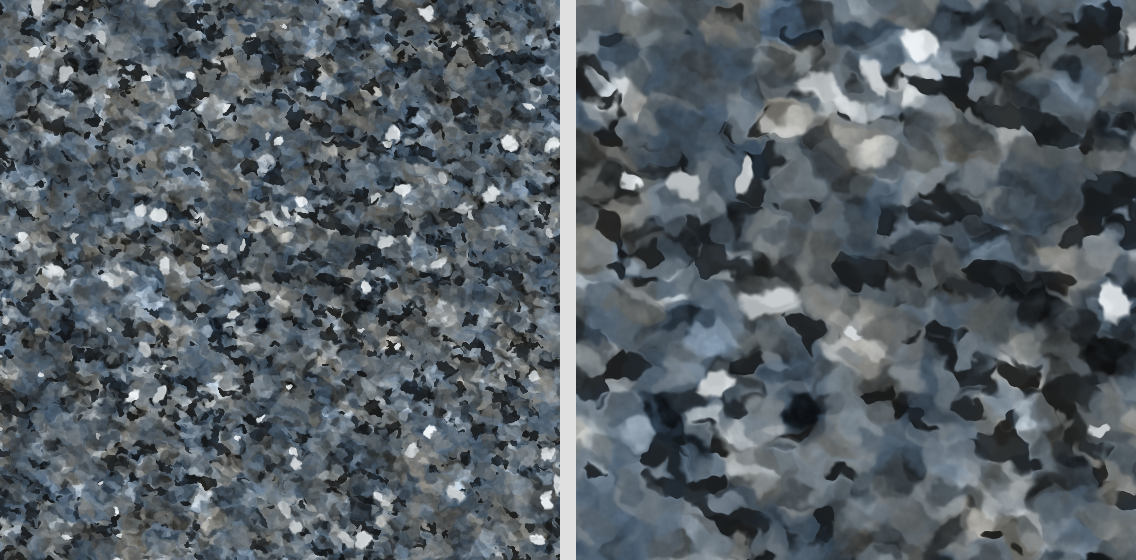
Left: the whole. Right: its middle third, enlarged.
Write a Shadertoy shader that draws this texture.

```glsl
// Polished blue-grey granite: interlocking feldspar grains, black mica gaps and pale flecks.

float hash(vec2 p) {
    return fract(sin(dot(p, vec2(127.1, 311.7))) * 43758.5453);
}

vec3 hash3(vec2 p) {
    return vec3(hash(p), hash(p + 17.3), hash(p + 41.9));
}

mat2 rotation(float angle) {
    float c = cos(angle), s = sin(angle);
    return mat2(c, s, -s, c);
}

float noise(vec2 p) {
    vec2 i = floor(p), f = fract(p);
    f = f * f * (3.0 - 2.0 * f);
    return mix(mix(hash(i), hash(i + vec2(1, 0)), f.x),
               mix(hash(i + vec2(0, 1)), hash(i + vec2(1, 1)), f.x), f.y);
}

float fbm(vec2 p) {
    float sum = 0.0, amplitude = 0.5;
    for (int i = 0; i < 3; i++) {
        sum += amplitude * noise(p);
        p = rotation(0.6) * p * 2.1 + 9.7;
        amplitude *= 0.5;
    }
    return sum / 0.875;
}

// Soft-edged Voronoi of randomly stretched cells; gives three random values per grain.
vec3 grains(vec2 p, float sharpness) {
    vec3 sum = vec3(0);
    float total = 0.0;
    for (int y = -1; y <= 1; y++)
    for (int x = -1; x <= 1; x++) {
        vec2 id = floor(p) + vec2(x, y);
        vec3 place = hash3(id + 5.1);
        vec2 v = rotation(place.z * 3.14) * (p - id - 0.1 - 0.8 * place.xy);
        float weight = exp(-sharpness * length(v * vec2(0.8, 1.25)));
        sum += weight * hash3(id + 73.7);
        total += weight;
    }
    return sum / total;
}

// Sparse angular chips: x is coverage, y is brightness.
vec2 flecks(vec2 p) {
    vec2 result = vec2(0);
    for (int y = -1; y <= 1; y++)
    for (int x = -1; x <= 1; x++) {
        vec2 id = floor(p) + vec2(x, y);
        vec3 place = hash3(id + 11.3), look = hash3(id + 57.1);
        vec2 v = rotation((look.x - 0.5) * 2.4) * (p - id - place.xy);
        v.x += 0.35 * v.y;
        vec2 a = abs(v) / (vec2(0.21, 0.14) * (0.4 + 0.85 * look.y));
        float chip = max(max(a.x, a.y), 0.68 * (a.x + a.y)) - 1.0;
        float cover = smoothstep(0.22, -0.22, chip) * step(place.z, 0.31);
        if (cover > result.x) result = vec2(cover, look.z);
    }
    return result;
}

void mainImage(out vec4 fragColor, in vec2 fragCoord) {
    vec2 uv = fragCoord / min(iResolution.x, iResolution.y);

    // Ragged grain borders and a slight slanted foliation
    vec2 warp = vec2(fbm(uv * 65.0), fbm(uv * 65.0 + 40.0)) - 0.5;
    vec2 p = uv + 0.017 * warp;
    vec2 q = rotation(0.35) * p * vec2(1.0, 1.2);

    // Three sizes of grain; some coarse ones stay nearly whole
    vec3 coarse = grains(q * 20.0, 28.0);
    vec3 medium = grains(q * 38.0 + 13.0, 20.0);
    vec3 small = grains(q * 76.0 + 29.0, 12.0);
    float whole = smoothstep(0.55, 0.75, coarse.z);
    float detail = mix(1.15, 0.55, whole);
    float tone = 0.395 + 0.19 * (coarse.x - 0.5)
               + detail * (0.25 * (medium.x - 0.5) + 0.25 * (small.x - 0.5));
    tone += 0.05 * (noise(uv * 5.0) - 0.5) + 0.1 * (fbm(uv * 150.0) - 0.5);
    tone += 0.6 * max(tone - 0.55, 0.0);

    // Black mica between the grains
    float gapField = fbm(q * 36.0 + 3.0) + 0.3 * (small.z - 0.5) + 0.07 * whole;
    float mica = smoothstep(0.39, 0.30, gapField);
    tone = mix(tone, 0.07 + 0.11 * small.y, 0.92 * mica);
    tone = max(tone, 0.06);

    // Cool grey overall, drifting from blue to brownish per grain
    float blueness = 0.55 * coarse.y + 0.6 * medium.y + 0.35 * small.y - 0.75;
    vec3 tint = vec3(-0.036, 0.004, 0.034) + vec3(-0.075, -0.005, 0.08) * blueness;
    vec3 stone = tone + tint * min(1.0, tone * 3.0);

    // Bright reflective chips
    vec2 chip = flecks(p * 16.0);
    float shine = 0.72 + 0.2 * chip.y + 0.16 * (small.x - 0.5);
    stone = mix(stone, shine + vec3(-0.015, 0.005, 0.015), 0.95 * chip.x);

    fragColor = vec4(clamp(stone, 0.0, 1.0), 1.0);
}
```
